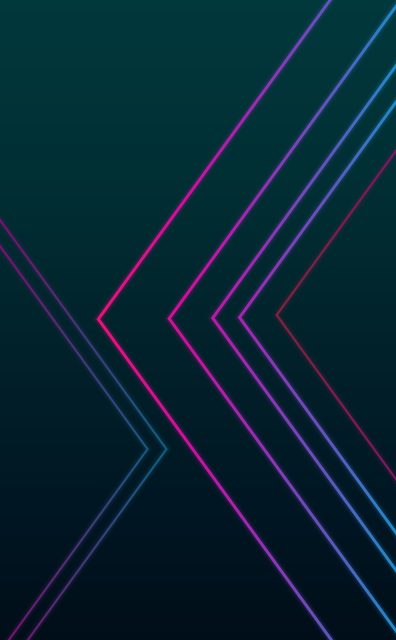
Write a WebGL 1 fragment shader that draws this background.

```glsl
precision highp float;
// Neon chevrons over a dark teal-to-navy vertical gradient.
// Each chevron is a mitred V distance field with a crisp core and a faint
// glow, tinted by horizontal position. Lengths are in canvas heights.

uniform vec2 u_resolution;

const float SLOPE = 0.7265;            // horizontal run per unit of rise
const float BOLD = 0.0025;             // half widths of the strokes
const float THIN = 0.0018;
const float GLOW_RADIUS = 0.0035;
const float GLOW_STRENGTH = 0.22;

// Main family: gaps between tips shrink geometrically
const vec2 MAIN_TIP = vec2(0.1536, 0.5013);
const float MAIN_GAP = 0.1107;
const float GAP_RATIO = 0.615;
const float TIP_RISE = 0.0009;

const vec2 RED_TIP = vec2(0.4323, 0.5078);
const vec2 LEFT_TIP = vec2(0.2305, 0.2982);
const float LEFT_GAP = 0.0296;

const vec3 SKY_TOP = vec3(0.005, 0.220, 0.235);
const vec3 SKY_UPPER = vec3(0.000, 0.180, 0.200);
const vec3 SKY_MIDDLE = vec3(0.005, 0.138, 0.170);
const vec3 SKY_LOWER = vec3(0.000, 0.085, 0.135);
const vec3 SKY_BOTTOM = vec3(0.000, 0.055, 0.095);

const vec3 PINK = vec3(0.93, 0.06, 0.48);
const vec3 MAGENTA = vec3(0.80, 0.06, 0.62);
const vec3 PURPLE = vec3(0.62, 0.16, 0.70);
const vec3 VIOLET = vec3(0.36, 0.34, 0.74);
const vec3 BLUE = vec3(0.12, 0.54, 0.79);
const vec3 DIM_RED = vec3(0.52, 0.13, 0.24);
const vec3 DIM_ROSE = vec3(0.50, 0.09, 0.38);
const vec3 DIM_PLUM = vec3(0.45, 0.08, 0.43);
const vec3 DIM_TEAL = vec3(0.06, 0.37, 0.51);

float ramp(float a, float b, float x) {
  return clamp((x - a) / (b - a), 0.0, 1.0);
}

vec3 background(float y) {
  vec3 c = mix(SKY_BOTTOM, SKY_LOWER, ramp(0.0, 0.2, y));
  c = mix(c, SKY_MIDDLE, ramp(0.2, 0.5, y));
  c = mix(c, SKY_UPPER, ramp(0.5, 0.7, y));
  return mix(c, SKY_TOP, ramp(0.7, 1.0, y));
}

vec3 neonTint(float x) {
  vec3 c = mix(PINK, MAGENTA, ramp(0.154, 0.300, x));
  c = mix(c, PURPLE, ramp(0.300, 0.390, x));
  c = mix(c, VIOLET, ramp(0.390, 0.517, x));
  return mix(c, BLUE, ramp(0.517, 0.617, x));
}

// Distance to a V with its tip at the given point;
// side = 1.0 opens to the right, -1.0 to the left
float chevron(vec2 p, vec2 tip, float side) {
  vec2 q = p - tip;
  return abs(side * q.x - SLOPE * abs(q.y)) / sqrt(1.0 + SLOPE * SLOPE);
}

// Lay a smooth stroke and its soft halo over the base colour
vec3 stroke(vec3 base, vec3 tint, float dist, float halfWidth) {
  float soft = 0.75 / u_resolution.y;
  float core = 1.0 - smoothstep(halfWidth - soft, halfWidth + soft, dist);
  float outside = max(dist - halfWidth, 0.0) / GLOW_RADIUS;
  float halo = GLOW_STRENGTH * exp(-outside * outside);
  return mix(base, tint, max(core, halo));
}

void main() {
  vec2 p = gl_FragCoord.xy / u_resolution.y;
  vec3 color = background(p.y);

  // Dim pair opening to the left
  vec3 leftTint = mix(DIM_PLUM, DIM_TEAL, ramp(0.02, 0.25, p.x));
  for (int i = 0; i < 2; i++) {
    vec2 tip = LEFT_TIP + vec2(float(i) * LEFT_GAP, 0.0);
    color = stroke(color, leftTint, chevron(p, tip, -1.0), THIN);
  }

  // Dim red chevron at the right
  vec3 redTint = mix(DIM_RED, DIM_ROSE, ramp(RED_TIP.x, 0.617, p.x));
  color = stroke(color, redTint, chevron(p, RED_TIP, 1.0), THIN);

  // Bright family opening to the right
  vec3 mainTint = neonTint(p.x);
  vec2 tip = MAIN_TIP;
  float gap = MAIN_GAP;
  for (int i = 0; i < 4; i++) {
    color = stroke(color, mainTint, chevron(p, tip, 1.0), BOLD);
    tip += vec2(gap, TIP_RISE);
    gap *= GAP_RATIO;
  }

  gl_FragColor = vec4(color, 1.0);
}
```
